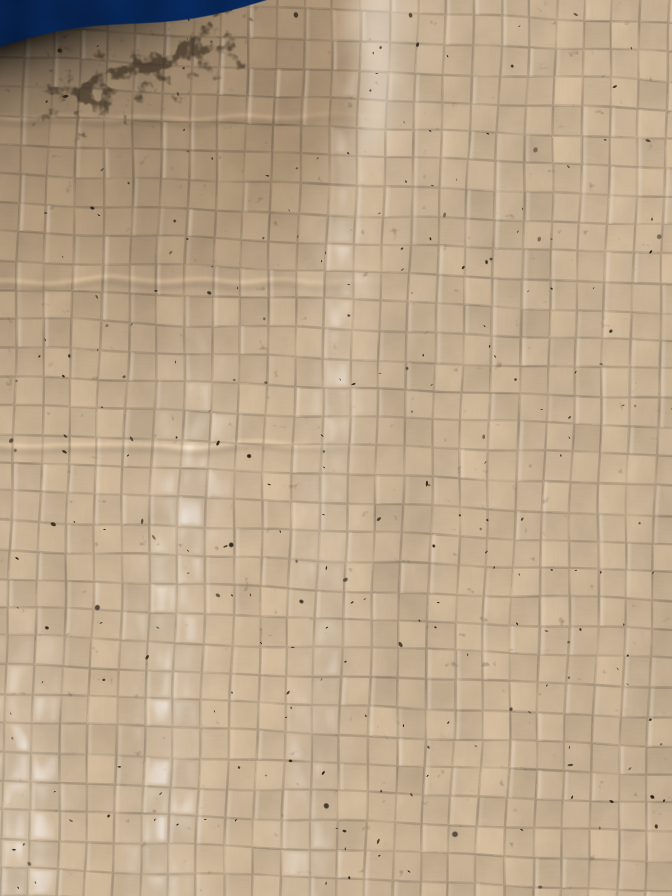
Write a Shadertoy shader that draws this texture.

```glsl
// Glossy woven plastic sheet: a plain weave of flat tan tapes, slightly skewed,
// with seams, gloss streaks and dirt specks laid over the cell grid.
// A soft fold shadow, a stain and a blue edge fill the upper left corner.
#define TAPES vec2(24.0, 31.0)
#define SEAM_WIDTH 0.035
#define SEAM_DARKNESS 0.20
#define WOBBLE 0.16
#define GLOSS_AMOUNT 0.85
#define SPECK_DENSITY 0.20
#define TAN vec3(0.785, 0.695, 0.580)
#define SHADE vec3(0.635, 0.540, 0.430)
#define GLOSS vec3(0.930, 0.895, 0.860)
#define DIRT vec3(0.230, 0.185, 0.130)
#define BLUE vec3(0.030, 0.150, 0.340)

float bell(float x) { return exp(-x * x); }

float hash(vec2 p) {
    vec3 q = fract(vec3(p.xyx) * 0.1031);
    q += dot(q, q.yzx + 33.33);
    return fract((q.x + q.y) * q.z);
}

vec2 gradientAt(vec2 p) {
    float angle = 6.2832 * hash(p);
    return vec2(cos(angle), sin(angle));
}

// Gradient noise, roughly -0.7 to 0.7
float noise(vec2 p) {
    vec2 i = floor(p), f = fract(p), e = vec2(1.0, 0.0);
    vec2 u = f * f * f * (f * (f * 6.0 - 15.0) + 10.0);
    float a = dot(gradientAt(i), f), b = dot(gradientAt(i + e.xy), f - e.xy);
    float c = dot(gradientAt(i + e.yx), f - e.yx), d = dot(gradientAt(i + e.xx), f - e.xx);
    return mix(mix(a, b, u.x), mix(c, d, u.x), u.y);
}

float fbm(vec2 p) {
    return noise(p) + 0.5 * noise(p * 2.03 + 17.0) + 0.25 * noise(p * 4.1 + 41.0);
}

// Leaning vertical bands that catch the light, each reaching higher than the last
float glossBands(vec2 uv) {
    float sum = 0.0;
    for (int i = 0; i < 3; i++) {
        float k = float(i), top = 0.38 + 0.33 * k;
        float x = 0.02 + 0.215 * k + 0.09 * uv.y + 0.02 * noise(vec2(k * 7.0, uv.y * 5.0));
        float band = bell((uv.x - x) / (0.055 - 0.01 * k));
        sum += (1.0 - 0.25 * k) * band * (1.0 - smoothstep(top - 0.3, top, uv.y));
    }
    return sum;
}

// Small rotated flecks, one candidate per cell in each layer
float specks(vec2 uv) {
    float cover = 0.0;
    for (int i = 0; i < 3; i++) {
        float k = float(i), cells = 14.0 + 9.0 * k, soft = cells / iResolution.y;
        vec2 g = uv * vec2(0.75, 1.0) * cells + 31.0 * k, id = floor(g);
        vec2 q = fract(g) - 0.25 - 0.5 * vec2(hash(id + 3.1), hash(id + 8.7));
        vec2 dir = gradientAt(id + 5.0);
        q = vec2(dot(q, dir), dot(q, vec2(-dir.y, dir.x)));
        q.y *= 1.0 + 1.5 * hash(id + 2.3);
        float radius = cells * mix(0.0012, 0.0032, pow(hash(id + 6.9), 3.0));
        float fleck = 1.0 - smoothstep(radius - soft, radius + soft, length(q));
        cover = max(cover, fleck * step(hash(id), SPECK_DENSITY) * mix(0.45, 1.0, hash(id + 1.7)));
    }
    return cover;
}

void mainImage(out vec4 fragColor, in vec2 fragCoord) {
    vec2 uv = fragCoord / iResolution.xy;
    // Skewed, gently wavering weave grid
    vec2 g = uv * TAPES + vec2(-0.9 * uv.y, 0.8 * uv.x);
    g += WOBBLE * vec2(noise(g * vec2(0.4, 0.25)), noise(g * vec2(0.25, 0.4) + 50.0));
    vec2 id = floor(g), f = fract(g);
    float warp = mod(id.x + id.y, 2.0);
    // Tone: fold shadow, broad undulation, tape and cell variation
    float foldX = 0.28 + 0.25 * smoothstep(0.5, 0.88, uv.y) + 0.02 * noise(uv * 9.0);
    float foldSoft = mix(0.22, 0.03, smoothstep(0.65, 0.9, uv.y));
    float shadow = 1.0 - smoothstep(foldX - foldSoft, foldX + foldSoft, uv.x);
    vec3 col = mix(TAN, SHADE, 0.9 * shadow * smoothstep(0.42, 0.9, uv.y));
    float tone = 1.0 + 0.06 * noise(uv * vec2(9.0, 2.0)) + 0.035 * fbm(uv * 25.0);
    tone += 0.05 * (hash(id) - 0.5) + 0.03 * (hash(vec2(id.x, 91.0)) + warp - 1.0);
    tone += 0.03 * (0.5 - mix(f.y, f.x, warp));
    col *= tone + 0.012 * noise(g * mix(vec2(2.0, 14.0), vec2(14.0, 2.0), warp));
    // Seams between tapes, unevenly strong, with a lit lip beside upright ones
    vec2 edge = min(f, 1.0 - f), soft = TAPES / iResolution.xy;
    vec2 seam = 1.0 - smoothstep(SEAM_WIDTH - soft * 0.5, SEAM_WIDTH + soft, edge);
    seam *= 0.6 + 0.7 * vec2(noise(g * 0.7), noise(g * 0.7 + 23.0));
    col *= 1.0 - SEAM_DARKNESS * max(seam.x, seam.y);
    float lip = smoothstep(0.04, 0.1, f.x) * (1.0 - smoothstep(0.1, 0.25, f.x));
    col = mix(col, GLOSS, 0.28 * lip * smoothstep(0.35, 0.9, hash(id + 12.0)));
    // Gloss broken up by the bulge of each cell
    float patches = smoothstep(-0.25, 0.5, noise(g * vec2(1.8, 0.8)) + 0.35 * (hash(id + 4.0) - 0.5));
    float bulge = smoothstep(0.0, 0.25, edge.x) * smoothstep(0.0, 0.2, edge.y);
    float shine = glossBands(uv) * (0.2 + patches * bulge * mix(0.55, 1.1, warp));
    col = mix(col, GLOSS, clamp(GLOSS_AMOUNT * shine, 0.0, 0.95));
    col = mix(col, GLOSS, 0.38 * bell((uv.x - foldX - 0.035) / 0.035) * smoothstep(0.78, 0.9, uv.y));
    // Horizontal creases on the left half
    for (int i = 0; i < 3; i++) {
        float d = uv.y - 0.87 + 0.183 * float(i) + 0.012 * noise(vec2(uv.x * 9.0, float(i) * 5.0));
        float crease = bell(d / 0.003) - 0.7 * bell((d + 0.007) / 0.004);
        col *= 1.0 + 0.10 * crease * (1.0 - smoothstep(0.35, 0.6, uv.x));
    }
    // Grime: fine smudges, corner stain and scattered specks
    col = mix(col, DIRT, 0.22 * smoothstep(0.5, 0.85, fbm(uv * vec2(45.0, 60.0))));
    vec2 s = uv - vec2(0.09, 0.89), axis = vec2(0.24, 0.06);
    float stainDist = length(s - axis * clamp(dot(s, axis) / dot(axis, axis), 0.0, 1.0));
    col = mix(col, DIRT, 0.65 * smoothstep(0.0, 0.45, fbm(uv * vec2(36.0, 48.0)) + 0.25 - stainDist * 12.0));
    col = mix(col, DIRT * 0.7, specks(uv));
    // Blue edge and the dark it throws below
    float below = 0.948 + 0.13 * uv.x + 0.006 * sin(uv.x * 16.0) - uv.y;
    col *= 1.0 - 0.8 * exp(-max(below, 0.0) / 0.045) * (1.0 - smoothstep(0.0, 0.42, uv.x));
    float blue = 1.0 - smoothstep(-1.0, 1.0, below * iResolution.y);
    col = mix(col, BLUE * (0.85 + 0.5 * uv.x + 0.2 * noise(uv * 20.0)), blue);
    fragColor = vec4(clamp(col, 0.0, 1.0), 1.0);
}
```
